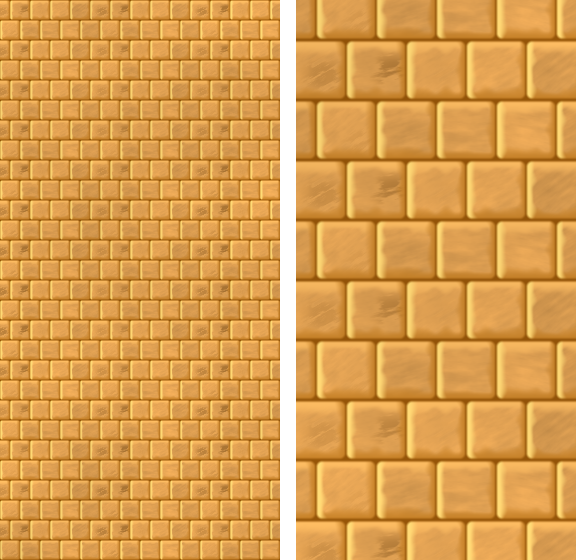
Left: the whole. Right: its middle third, enlarged.
This pattern is drawn by a Shadertoy shader. Its source:

```glsl
const vec2 TILE_COUNT = vec2(14.0, 28.0);
const vec2 WEAR_PERIOD = vec2(5.0, 2.0);

const vec3 CLAY = vec3(0.865, 0.62, 0.32);
const vec3 SHADE = vec3(0.77, 0.50, 0.15);
const vec3 LIGHT = vec3(0.98, 0.73, 0.38);
const vec3 GLINT = vec3(1.0, 0.85, 0.46);
const vec3 SEAM = vec3(0.58, 0.33, 0.03);
const vec3 STAIN = vec3(0.62, 0.42, 0.18);

float hash(vec2 p) {
    vec3 q = fract(vec3(p.xyx) * 0.1031);
    q += dot(q, q.yzx + 33.33);
    return fract((q.x + q.y) * q.z);
}

float valueNoise(vec2 p) {
    vec2 cell = floor(p);
    vec2 t = fract(p);
    t = t * t * (3.0 - 2.0 * t);
    float low = mix(hash(cell), hash(cell + vec2(1.0, 0.0)), t.x);
    float high = mix(hash(cell + vec2(0.0, 1.0)), hash(cell + 1.0), t.x);
    return mix(low, high, t.y);
}

float fbm(vec2 p) {
    float sum = 0.0;
    float amplitude = 0.5;
    for (int i = 0; i < 4; i++) {
        sum += amplitude * valueNoise(p);
        p = p * 2.03 + 17.0;
        amplitude *= 0.5;
    }
    return sum;
}

float roundedBox(vec2 p, vec2 halfSize, float radius) {
    vec2 q = abs(p) - halfSize + radius;
    return length(max(q, 0.0)) + min(max(q.x, q.y), 0.0) - radius;
}

// Full strength up to the start distance, fading out at the end distance
float edgeBand(float distanceIn, float start, float end) {
    return 1.0 - smoothstep(start, end, distanceIn);
}

// Grain, slanted streaks and a stain toward the lower right
vec3 clayFace(vec2 local, vec2 id, float wear) {
    float seed = hash(id + 3.7);
    vec2 offset = 40.0 * vec2(seed, hash(id + 19.1));
    float slant = mix(-0.4, 0.8, seed);
    vec2 along = vec2(local.x + slant * local.y, local.y - slant * local.x);
    float streak = fbm(along * vec2(3.0, 12.0) + offset);
    float grain = fbm(local * 4.0 + offset.yx);

    float tone = 0.08 * (hash(id + 41.3) - 0.5);
    vec3 color = CLAY * (1.0 + tone + 0.13 * (streak - 0.47) + 0.10 * (grain - 0.47));
    vec2 center = vec2(0.66, 0.36) + 0.3 * (vec2(hash(id + 7.3), hash(id + 11.9)) - 0.5);
    float patchMask = 1.0 - smoothstep(0.08, 0.46, length((local - center) * vec2(0.8, 1.1)));
    float strength = wear * smoothstep(0.2, 0.8, hash(id + 27.5));
    float stain = patchMask * smoothstep(0.34, 0.58, streak) * strength;
    return mix(color, STAIN, clamp(stain, 0.0, 0.85));
}

vec3 tileColor(vec2 local, vec2 id, float wear, float pixel) {
    float d = roundedBox(local - 0.5, vec2(0.485, 0.475), 0.09);
    vec3 color = clayFace(local, id, wear);
    float wobble = 0.5 + valueNoise(local * 6.0 + id * 9.0);

    // Raised edges: bright top and left, shaded bottom and right
    color = mix(color, LIGHT, 0.95 * edgeBand(1.0 - local.y, 0.06, 0.18 * wobble + 0.07));
    color = mix(color, SHADE, 0.9 * edgeBand(local.y, 0.04, 0.17 * wobble + 0.05));
    color = mix(color, SHADE, 0.85 * edgeBand(1.0 - local.x, 0.03, 0.12 * wobble + 0.04));
    color = mix(color, GLINT, edgeBand(local.x, 0.05, 0.11 * wobble + 0.06));

    // Seam with a soft lip
    float softness = max(0.5 * pixel, 0.03);
    return mix(color, SEAM, smoothstep(-softness, softness, d));
}

void mainImage(out vec4 fragColor, in vec2 fragCoord) {
    vec2 grid = fragCoord / iResolution.xy * TILE_COUNT;
    float pixel = TILE_COUNT.x / iResolution.x;

    // Slow change of tone and wear across the wall
    float drift = 0.11 * (fbm(grid * 0.22) - 0.47);
    float wear = 0.5 + valueNoise(grid * 0.17 + 31.0);

    // Alternate rows shift by half a tile
    grid.x += 0.5 * mod(floor(grid.y), 2.0);
    vec2 id = mod(floor(grid), WEAR_PERIOD);
    vec3 color = tileColor(fract(grid), id, wear, pixel) * (1.0 + drift);
    fragColor = vec4(color, 1.0);
}
```
